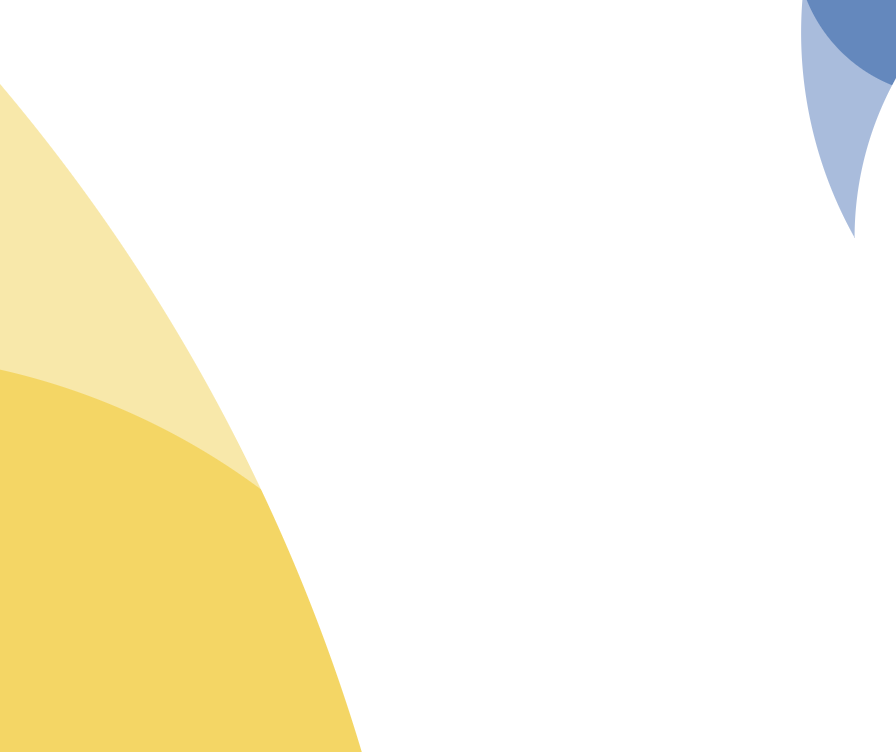
Write a Shadertoy shader that draws this background.

```glsl
const vec3 PAPER = vec3(1.0);
const vec3 GOLD = vec3(0.957, 0.839, 0.396);
const vec3 PALE_GOLD = vec3(0.973, 0.910, 0.667);
const vec3 BLUE = vec3(0.392, 0.533, 0.741);
const vec3 PALE_BLUE = vec3(0.663, 0.737, 0.863);

// Antialiased coverage of a disc
float disc(vec2 p, vec2 center, float radius, float pixel) {
    float dist = length(p - center) - radius;
    return clamp(0.5 - dist / pixel, 0.0, 1.0);
}

// Lay a two-tone shape over a base colour
vec3 layer(vec3 base, vec3 pale, vec3 deep, float shape, float overlap) {
    return mix(base, mix(pale, deep, overlap), shape);
}

void mainImage(out vec4 fragColor, in vec2 fragCoord) {
    float pixel = 1.0 / iResolution.y;
    vec2 p = fragCoord * pixel;

    // Broad golden curve with a deeper lower part
    float hill = disc(p, vec2(-1.8887, -0.7088), 2.4735, pixel);
    float hillCore = disc(p, vec2(-0.2016, -0.3884), 0.9193, pixel);
    vec3 color = layer(PAPER, PALE_GOLD, GOLD, hill, hillCore);

    // Blue crescent in the upper corner
    float outer = disc(p, vec2(1.6233, 0.9566), 0.558, pixel);
    float cutout = disc(p, vec2(1.5736, 0.6837), 0.4372, pixel);
    float crescent = min(outer, 1.0 - cutout);
    float crescentCore = disc(p, vec2(1.2626, 1.0766), 0.2047, pixel);
    color = layer(color, PALE_BLUE, BLUE, crescent, crescentCore);

    fragColor = vec4(color, 1.0);
}
```
